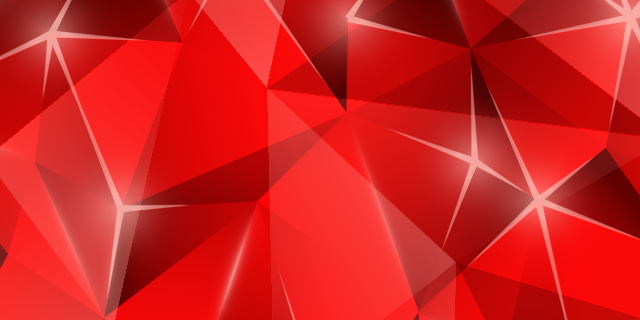
Give the GLSL for this background, as a WebGL 2 fragment shader.

```glsl
#version 300 es
precision highp float;
// Red low-poly facets with translucent overlays, glowing corners and tapered light rays.

uniform vec2 u_resolution;
out vec4 outColor;

const vec3 BLUSH = vec3(1.0, 0.74, 0.71);
const float FACET_SIZE = 0.4;
const float OVERLAY_SIZE = 0.72;

vec2 hash2(vec2 p) {
    vec3 q = fract(p.xyx * vec3(0.1031, 0.1030, 0.0973));
    q += dot(q, q.yzx + 33.33);
    return fract((q.xx + q.yz) * q.zy);
}

// Evenly spread value in 0..1 for each lattice id
float spread(vec2 id) {
    return fract(dot(id, vec2(0.7549, 0.5698)) + 0.13);
}

vec2 corner(vec2 id) {
    return id + 0.56 * (hash2(id + 71.0) - 0.5);
}

bool isFlipped(vec2 cell) {
    return hash2(cell + 19.0).x < 0.5;
}

vec2 rotate(vec2 p, float angle) {
    float c = cos(angle), s = sin(angle);
    return vec2(c * p.x - s * p.y, s * p.x + c * p.y);
}

float cross2(vec2 a, vec2 b) {
    return a.x * b.y - a.y * b.x;
}

float lineSide(vec2 p, vec2 a, vec2 b) {
    return cross2(normalize(b - a), p - a);
}

// Positive inside the triangle, whatever its winding
float triangleDepth(vec2 p, vec2 a, vec2 b, vec2 c) {
    float winding = sign(cross2(b - a, c - a));
    return min(winding * lineSide(p, a, b),
           min(winding * lineSide(p, b, c), winding * lineSide(p, c, a)));
}

// x: flat tone of the facet, y: slope across it
vec2 facets(vec2 p, float pixel) {
    vec2 sum = vec2(0.0);
    float total = 1e-4;
    for (int j = -1; j <= 1; j++)
    for (int i = -1; i <= 1; i++) {
        vec2 cell = floor(p) + vec2(i, j);
        bool flip = isFlipped(cell);
        vec2 a = corner(cell + (flip ? vec2(1, 0) : vec2(0, 0)));
        vec2 b = corner(cell + (flip ? vec2(0, 1) : vec2(1, 1)));
        for (int side = 0; side < 2; side++) {
            float s = float(side);
            vec2 c = corner(cell + (flip ? vec2(s, s) : vec2(1.0 - s, s)));
            float cover = smoothstep(-pixel, pixel, triangleDepth(p, a, b, c));
            vec2 direction = rotate(vec2(1, 0), 6.283 * hash2(cell + 5.0 * s).y);
            float slope = dot(p - (a + b + c) / 3.0, direction);
            sum += cover * vec2(fract(spread(cell) + 0.46 * s), slope);
            total += cover;
        }
    }
    return sum / total;
}

// Thin wedge from a, narrowing toward b
float ray(vec2 p, vec2 a, vec2 b, float halfWidth, float pixel) {
    float len = length(b - a);
    float t = dot(p - a, b - a) / (len * len);
    float d = abs(lineSide(p, a, b));
    float width = halfWidth * (1.0 - t);
    return smoothstep(pixel, -pixel, d - width) * step(0.0, t) * smoothstep(1.0, 0.75, t);
}

// Soft sheen on the middle of an edge
float sheen(vec2 p, vec2 a, vec2 b) {
    vec2 edge = b - a;
    float t = clamp(dot(p - a, edge) / dot(edge, edge), 0.0, 1.0);
    float bell = 4.0 * t * (1.0 - t);
    return bell * bell * exp(-abs(lineSide(p, a, b)) / 0.03);
}

// Glows and rays of the lit corners, sheens on some other edges
float lights(vec2 p, float pixel) {
    float glow = 0.0, rays = 0.0;
    for (int j = -1; j <= 2; j++)
    for (int i = -1; i <= 2; i++) {
        vec2 id = floor(p) + vec2(i, j);
        vec2 a = corner(id);
        bool lit = spread(id) < 0.36;
        float d = length(p - a);
        if (lit) glow += 0.42 * exp(-d * d / 0.07) + 0.25 * exp(-d / 0.05);
        for (int k = 0; k < 9; k++) {
            vec2 o = vec2(k % 3, k / 3) - 1.0;
            bool diagonal = o.x * o.y != 0.0;
            bool missing = diagonal && (o.x * o.y < 0.0) != isFlipped(id + min(o, 0.0));
            if (k == 4 || missing) continue;
            vec2 b = corner(id + o);
            vec2 pick = hash2(id * 3.0 + o + 140.0);
            if (lit && pick.x < 0.75)
                rays = max(rays, ray(p, a, mix(a, b, 0.55 + 0.45 * pick.y), 0.026, pixel));
            else if (!lit && pick.x < 0.13)
                glow += 0.38 * sheen(p, a, b);
        }
    }
    return clamp(glow + 0.5 * rays, 0.0, 0.85);
}

vec3 redRamp(float tone) {
    float t = clamp(tone, 0.0, 1.0);
    return vec3(min(0.38 + 0.66 * pow(t, 0.62), 0.98), vec2(0.005 + 0.03 * t));
}

void main() {
    vec2 uv = gl_FragCoord.xy / u_resolution.y;
    float pixel = 0.8 / u_resolution.y;
    vec2 p = rotate(uv, 0.42) / FACET_SIZE + vec2(12.3, 9.6);
    vec2 q = rotate(uv, -0.7) / OVERLAY_SIZE + vec2(31.4, 25.2);

    // Opaque facets, dimmer toward the upper right
    vec2 facet = facets(p, pixel / FACET_SIZE);
    vec2 away = uv - vec2(1.6, 0.85);
    float shade = 0.28 * exp(-dot(away, away) / 0.16);
    vec3 color = redRamp(facet.x + 0.42 * facet.y + 0.04 - shade);

    // Larger translucent facets
    vec2 overlay = facets(q, pixel / OVERLAY_SIZE);
    color *= 1.0 - 0.2 * smoothstep(0.27, 0.23, overlay.x);
    float veil = smoothstep(0.7, 0.74, overlay.x) * clamp(0.2 + 0.3 * overlay.y, 0.04, 0.4);
    color = mix(color, BLUSH, veil);

    color = mix(color, BLUSH, lights(p, pixel / FACET_SIZE));
    outColor = vec4(color, 1.0);
}
```
